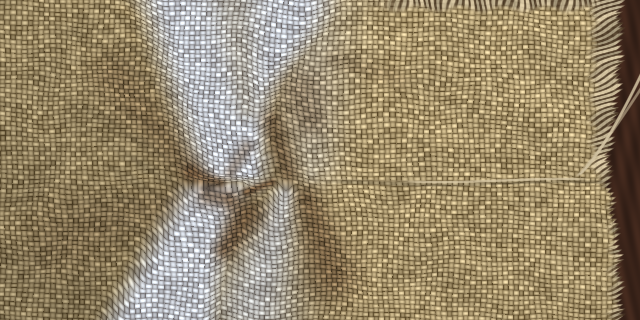
A WebGL 2 fragment shader for this texture:

```glsl
#version 300 es
precision highp float;
uniform vec2 u_resolution;
out vec4 fragColor;

const vec3 UMBER = vec3(0.27, 0.20, 0.13);
const vec3 OLIVE = vec3(0.39, 0.32, 0.19);
const vec3 SAND = vec3(0.84, 0.76, 0.58);
const vec3 STONE = vec3(0.46, 0.45, 0.46);
const vec3 SILVER = vec3(0.92, 0.95, 0.99);
const vec3 FLAX = vec3(0.83, 0.77, 0.64);
const vec3 WOOD = vec3(0.23, 0.14, 0.10);

float hash(vec2 p) {
  return fract(sin(dot(p, vec2(127.1, 311.7))) * 4375.5);
}

// Soft tapered stroke from a to b
float streak(vec2 p, vec2 a, vec2 b, float wa, float wb) {
  vec2 ab = b - a;
  float h = clamp(dot(p - a, ab) / dot(ab, ab), 0.0, 1.0);
  float d = length(p - a - ab * h) / mix(wa, wb, h);
  return exp(-d * d);
}

float between(float x, float left, float right, float soft) {
  return smoothstep(left - soft, left + soft, x)
       * (1.0 - smoothstep(right - soft, right + soft, x));
}

float line(float d, float width) {
  return 1.0 - smoothstep(width * 0.4, width * 1.4, abs(d));
}

float ripple(vec2 p) {
  return sin(p.x * 11.0 + 3.0 * sin(p.y * 7.0)) * 0.5
       + sin(p.y * 17.0 - p.x * 6.0 + 2.0 * sin(p.x * 13.0)) * 0.5;
}

// Plain weave height: alternate cells show the warp or the weft
float weave(vec2 q) {
  vec2 cell = floor(q);
  vec2 f = 2.0 * fract(q) - 1.0;
  float over = mod(cell.x + cell.y, 2.0);
  vec2 t = over > 0.5 ? f : f.yx;
  float body = (1.0 - 0.9 * t.y * t.y) * (1.0 - 0.5 * t.x * t.x);
  return body * mix(0.8, 1.12, over) + 0.40 * (hash(cell) - 0.5);
}

// Cool light on the raised folds above and below the gather
float foldLight(vec2 p) {
  float upLeft = 0.45 + 0.32 * (1.0 - p.y);
  float upRight = 0.83 + 0.16 * smoothstep(0.66, 1.0, p.y);
  float upper = smoothstep(upLeft - 0.07, upLeft + 0.07, p.x);
  upper *= 1.0 - smoothstep(upRight - 0.05, upRight + mix(0.03, 0.14, smoothstep(0.5, 1.0, p.y)), p.x);
  upper *= smoothstep(0.41, 0.46, p.y);
  upper *= 1.0 - 0.35 * streak(p, vec2(0.73, 1.0), vec2(0.77, 0.66), 0.08, 0.04);
  float lowLeft = 0.34 + 0.58 * p.y;
  float lowRight = 0.68 + 0.5 * p.y * p.y;
  float lower = between(p.x, lowLeft, lowRight, 0.06) * (1.0 - smoothstep(0.40, 0.45, p.y));
  float side = streak(p, vec2(0.89, 0.39), vec2(0.79, 0.04), 0.035, 0.14);
  float knot = streak(p, vec2(0.79, 0.45), vec2(0.81, 0.50), 0.05, 0.04);
  float small = 0.35 * streak(p, vec2(0.975, 0.46), vec2(0.97, 0.56), 0.04, 0.035);
  float haze = 0.35 * streak(p, vec2(0.95, 1.0), vec2(0.98, 0.5), 0.17, 0.08);
  return clamp(max(max(upper, lower), max(max(haze, 0.75 * side), max(0.6 * knot, small))), 0.0, 1.0);
}

// Creases and cast shadows around the gather
float foldShadow(vec2 p) {
  float s = 0.36 * streak(p, vec2(0.36, 0.76), vec2(0.59, 0.47), 0.08, 0.05);
  s += 0.75 * streak(p, vec2(0.77, 0.33), vec2(0.70, 0.22), 0.055, 0.035);
  s += 0.60 * streak(p, vec2(0.96, 0.38), vec2(1.04, 0.14), 0.04, 0.08);
  s += 0.65 * streak(p, vec2(0.65, 0.39), vec2(0.71, 0.38), 0.04, 0.035);
  s += 0.55 * streak(p, vec2(0.85, 0.62), vec2(0.90, 0.46), 0.035, 0.035);
  s += 0.38 * streak(p, vec2(0.94, 0.71), vec2(0.97, 0.63), 0.08, 0.06);
  s += 0.45 * streak(p, vec2(0.72, 0.46), vec2(0.77, 0.54), 0.022, 0.025);
  s += 0.80 * streak(p, vec2(0.77, 0.40), vec2(0.85, 0.43), 0.012, 0.012);
  s += 0.60 * streak(p, vec2(0.60, 0.46), vec2(0.69, 0.43), 0.03, 0.015);
  s += 0.18 * streak(p, vec2(1.04, 0.82), vec2(1.25, 0.75), 0.03, 0.03);
  s += 0.24 * streak(p, vec2(0.20, 0.26), vec2(0.53, 0.37), 0.14, 0.05);
  return clamp(s, 0.0, 0.85);
}

vec3 clothColor(vec2 p, float light, float shadow) {
  vec2 toKnot = p - vec2(0.81, 0.43);
  float pull = exp(-dot(toKnot, toKnot) * 6.0);
  vec2 q = p + vec2(0.12 * toKnot.y * pull, 0.05 * light + 0.15 * toKnot.x * pull);
  q += 0.005 * vec2(ripple(p * 1.3), ripple(p.yx * 1.5 + 2.0));
  q.y += 0.06 * p.x;
  float h = weave(q * vec2(58.0, 68.0));
  float rightSide = smoothstep(0.8, 1.1, p.x);
  float level = mix(0.78 + 0.13 * p.y, 0.97 + 0.04 * p.y, rightSide);
  level += 0.03 * ripple(p * 1.4) + 0.05 * (hash(floor(q * vec2(14.0, 68.0))) - 0.5);
  level += 0.06 * (1.0 - rightSide) * sin(90.0 * (p.x * 0.6 + p.y)) * exp(-8.0 * abs(p.x - 0.45));
  vec3 color = mix(mix(OLIVE, SAND, h) * level, mix(STONE, SILVER, h), light);
  return mix(color, UMBER * (0.6 + 1.2 * h), shadow);
}

// Loose strands: pale threads with occasional dark gaps
vec3 strandColor(float along, float across, vec3 gap) {
  float s = across + 0.35 * sin(along * 40.0 + across * 0.7);
  float tint = hash(vec2(floor(s), 3.0));
  float thread = 0.5 - 0.5 * cos(s * 6.283);
  return mix(gap, FLAX * (0.75 + 0.35 * tint), smoothstep(-0.2, 0.6, thread - 0.35 * (1.0 - tint)));
}

void main() {
  vec2 p = gl_FragCoord.xy / u_resolution.y;
  vec3 color = clothColor(p, foldLight(p), foldShadow(p));

  // Seam and the thread lying along it
  float seam = p.y - 0.436 - 0.005 * sin(p.x * 8.0);
  color *= 1.0 - 0.18 * line(seam + 0.008, 0.006) * smoothstep(0.95, 1.1, p.x);
  color = mix(color, FLAX, line(seam, 0.004) * mix(0.2, 0.75, smoothstep(1.24, 1.32, p.x))
        * between(p.x, 1.0, 1.82, 0.03));

  // Frayed top and right borders
  float top = smoothstep(0.96, 0.985, p.y + 0.008 * sin(p.x * 47.0)) * smoothstep(1.1, 1.3, p.x);
  color = mix(color, strandColor(p.y, p.x * 52.0, UMBER), top * 0.8);
  float inner = mix(1.90, 1.84, smoothstep(0.38, 0.48, p.y));
  float dip = (p.y - 0.48) / 0.2;
  float outer = 1.938 - 0.036 * exp(-dip * dip);
  float row = p.y * 58.0 - p.x * 26.0;
  outer += 0.007 * sin(row * 6.283) + 0.006 * sin(p.y * 71.0);
  float fray = smoothstep(inner - 0.01, inner + 0.035, p.x + 0.008 * sin(p.y * 93.0));
  color = mix(color, strandColor(p.x, row, mix(OLIVE, UMBER, fray)), fray * 0.85);

  // Dark table beyond the cloth
  float grain = sin(p.x * 90.0 + 4.0 * sin(p.y * 5.0)) + sin(p.y * 37.0 + p.x * 160.0);
  vec3 table = WOOD * (1.0 + 0.10 * grain);
  color = mix(color, table, smoothstep(outer - 0.008, outer + 0.008, p.x));

  // Stray threads curving up across the fray
  for (int i = 0; i < 2; i++) {
    float k = float(i);
    float t = clamp((p.y - 0.445) / 0.308, 0.0, 1.2);
    float curve = 1.797 + (0.20 + 0.025 * k) * pow(t, 0.75 + 0.12 * k);
    float span = smoothstep(0.445, 0.46, p.y);
    color = mix(color, FLAX, line((p.x - curve) * 0.8, 0.0045) * span * (0.85 - 0.3 * k));
  }
  fragColor = vec4(clamp(color, 0.0, 1.0), 1.0);
}
```
